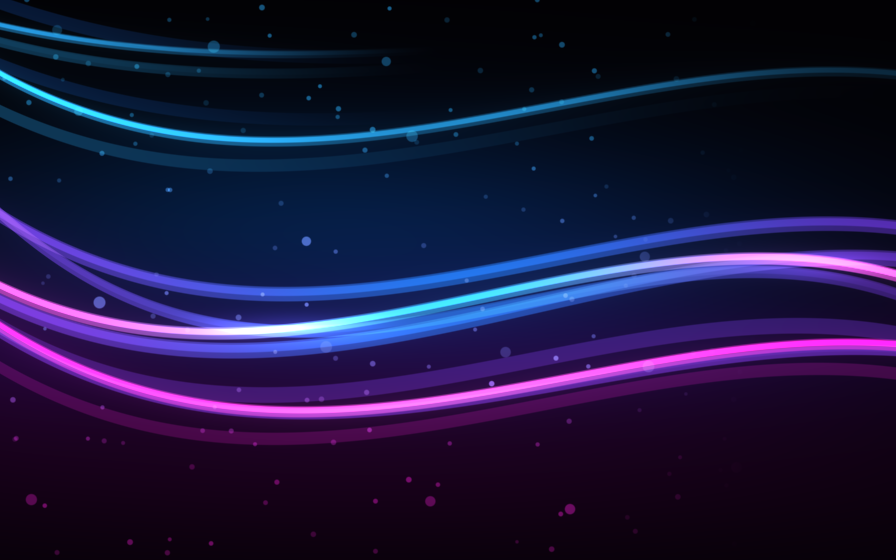
Reproduce this background procedurally as a Shadertoy shader.

```glsl
// Neon ribbons sweeping over a dark blue-to-purple backdrop with drifting light dots.
// Each ribbon follows a cubic through four heights, takes three colour stops along x,
// and is screen-blended; the dots are hashed into cells of several sizes.

const vec3 BLACK   = vec3(0.0);
const vec3 CYAN    = vec3(0.16, 0.68, 1.0);
const vec3 BLUE    = vec3(0.10, 0.42, 0.95);
const vec3 VIOLET  = vec3(0.42, 0.20, 0.88);
const vec3 PINK    = vec3(0.98, 0.32, 0.92);
const vec3 MAGENTA = vec3(0.90, 0.10, 0.78);

vec3 screen(vec3 a, vec3 b) {
    return 1.0 - (1.0 - clamp(a, 0.0, 1.0)) * (1.0 - clamp(b, 0.0, 1.0));
}

float hash(vec2 p) {
    vec3 q = fract(p.xyx * vec3(0.1031, 0.1030, 0.0973));
    q += dot(q, q.yzx + 33.33);
    return fract((q.x + q.y) * q.z);
}

float glow(vec2 p, vec2 center, vec2 size) {
    vec2 d = (p - center) / size;
    return exp(-dot(d, d));
}

// Cubic through heights h at x = 0, 1/3, 2/3 and 1
float curve(float x, vec4 h) {
    float t = 3.0 * x, a = t - 1.0, b = t - 2.0, c = t - 3.0;
    return dot(h, vec4(-a * b * c / 6.0, t * b * c / 2.0, -t * a * c / 2.0, t * a * b / 6.0));
}

// Smooth colour ramp with stops at the left, middle and right
vec3 ramp(float x, vec3 left, vec3 middle, vec3 right) {
    vec3 c = mix(left, middle, smoothstep(0.0, 0.5, x));
    return mix(c, right, smoothstep(0.5, 1.0, x));
}

float band(float d, float halfWidth, float px) {
    return 1.0 - smoothstep(halfWidth - px, halfWidth + px, abs(d));
}

// Translucent body, brighter upper core and soft halo
vec3 ribbon(vec3 base, vec2 uv, vec4 heights, float halfWidth, float core, vec3 tint, float px) {
    float d = uv.y - curve(uv.x, heights);
    float light = 0.55 * band(d, halfWidth, px);
    light += core * band(d - 0.25 * halfWidth, 0.5 * halfWidth, px);
    light += 0.16 * core * exp(-abs(d) / 0.022);
    return screen(base, tint * light);
}

vec3 backdrop(vec2 uv) {
    vec3 c = vec3(0.008, 0.004, 0.014);
    c += vec3(0.005, 0.085, 0.18) * glow(uv, vec2(0.27, 0.60), vec2(0.42, 0.20));
    c += vec3(0.01, 0.05, 0.13) * glow(uv, vec2(0.62, 0.55), vec2(0.40, 0.20));
    c += vec3(0.06, 0.01, 0.13) * glow(uv, vec2(0.50, 0.38), vec2(0.65, 0.13));
    c += vec3(0.09, 0.0, 0.09) * glow(uv, vec2(0.40, 0.20), vec2(0.80, 0.20));
    c += vec3(0.06, 0.0, 0.07) * glow(uv, vec2(0.0, 0.42), vec2(0.15, 0.18));
    return c;
}

// One hashed dot per cell, kept inside its cell
float dots(vec2 p, float cell, float radius, float chance, float seed, float px) {
    vec2 id = floor(p / cell);
    vec2 jitter = vec2(hash(id + seed), hash(id + seed + 17.3));
    vec2 center = (id + mix(vec2(0.15), vec2(0.85), jitter)) * cell;
    float size = radius * mix(0.75, 1.15, hash(id + seed + 41.7));
    float d = length(p - center);
    float shape = 1.0 - smoothstep(size - px, size + px, d);
    float power = mix(0.25, 0.9, hash(id + seed + 73.1));
    return step(hash(id + seed + 97.9), chance) * power * shape;
}

void mainImage(out vec4 fragColor, in vec2 fragCoord) {
    vec2 uv = fragCoord / iResolution.xy;
    vec2 p = fragCoord / iResolution.y;
    float px = 1.0 / iResolution.y;
    float x = uv.x;
    vec3 col = backdrop(uv);

    // Upper blue strands, fading towards the right
    vec3 faint = ramp(x, BLUE * 0.35, BLACK, BLACK);
    vec3 upper = ramp(x, CYAN * 0.75, BLACK, BLACK);
    vec3 lead = ramp(x, CYAN, CYAN * 0.55, CYAN * 0.16);
    col = ribbon(col, uv, vec4(0.995, 0.900, 0.920, 0.950), 0.012, 0.0, faint, px);
    col = ribbon(col, uv, vec4(0.954, 0.903, 0.930, 0.950), 0.007, 0.55, upper, px);
    col = ribbon(col, uv, vec4(0.925, 0.869, 0.906, 0.930), 0.009, 0.1, upper * 0.65, px);
    col = ribbon(col, uv, vec4(0.885, 0.787, 0.825, 0.870), 0.011, 0.0, faint, px);
    col = ribbon(col, uv, vec4(0.867, 0.748, 0.825, 0.867), 0.009, 0.75, lead, px);
    col = ribbon(col, uv, vec4(0.802, 0.706, 0.785, 0.833), 0.011, 0.0, lead * 0.5 * (1.0 - x), px);

    // Central bundle, violet to blue and back
    vec3 crest = ramp(x, VIOLET, BLUE, VIOLET * 0.8);
    vec3 main = ramp(x, PINK, CYAN, PINK);
    vec3 under = ramp(x, VIOLET, BLUE, VIOLET * 0.7);
    col = ribbon(col, uv, vec4(0.615, 0.475, 0.552, 0.594), 0.013, 0.35, crest, px);
    col = ribbon(col, uv, vec4(0.619, 0.408, 0.485, 0.475), 0.011, 0.15, under, px);
    col = ribbon(col, uv, vec4(0.4625, 0.379, 0.479, 0.5375), 0.014, 0.35, under, px);
    col = ribbon(col, uv, vec4(0.4875, 0.4125, 0.510, 0.508), 0.011, 0.7, main, px);

    // Lower magenta bundle
    vec3 low = ramp(x, MAGENTA, PINK, MAGENTA);
    col = ribbon(col, uv, vec4(0.417, 0.296, 0.379, 0.404), 0.014, 0.0, VIOLET * 0.6, px);
    col = ribbon(col, uv, vec4(0.405, 0.260, 0.323, 0.373), 0.009, 0.1, VIOLET, px);
    col = ribbon(col, uv, vec4(0.417, 0.2646, 0.333, 0.383), 0.010, 0.75, low, px);
    col = ribbon(col, uv, vec4(0.344, 0.217, 0.296, 0.333), 0.011, 0.0, MAGENTA * 0.38, px);

    // Hot spots where strands cross
    float flare = glow(uv, vec2(0.32, 0.415), vec2(0.09, 0.025));
    flare += 0.6 * glow(uv, vec2(0.92, 0.525), vec2(0.08, 0.025));
    col += col * flare * 0.7;

    // Scattered dots, densest near the middle, tinted by height
    vec3 tint = mix(MAGENTA * 0.7, vec3(0.42, 0.48, 1.0), smoothstep(0.15, 0.42, uv.y));
    tint = mix(tint, CYAN * 0.85, smoothstep(0.5, 0.8, uv.y));
    float spread = (1.0 - smoothstep(0.6, 0.85, x)) * (0.55 + 0.45 * glow(uv, vec2(0.53, 0.42), vec2(0.2)));
    float sparkle = dots(p, 0.065, 0.0045, 0.32, 3.0, px) + dots(p + 0.031, 0.093, 0.004, 0.3, 29.0, px);
    sparkle += dots(p, 0.21, 0.0095, 0.4, 57.0, px);
    col = screen(col, tint * sparkle * spread * 1.3);

    fragColor = vec4(clamp(col, 0.0, 1.0), 1.0);
}
```
